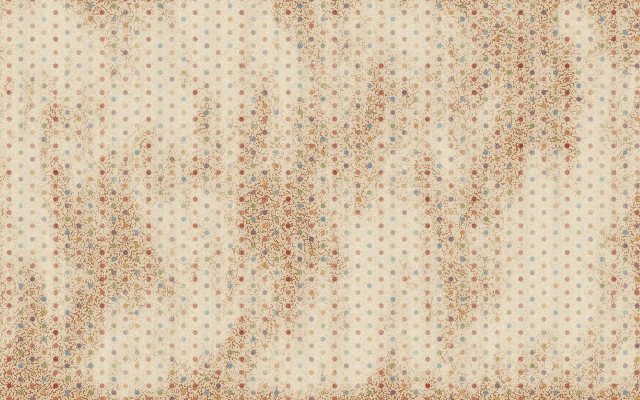
This pattern is drawn by a WebGL 1 fragment shader. Its source:

```glsl
precision highp float;
// Aged cream paper printed with a dense hexagonal grid of small coloured dots.
// Layered sines lay out streaky rust stains, cellular noise breaks them into
// fine flecks, and the dots fade where the paper is clean.

uniform vec2 u_resolution;

#define COLUMNS 55.05
#define ROWS 30.0
#define DOT_RADIUS 0.0062
#define GRID_OFFSET vec2(0.79, 0.94)
#define ASPECT 1.6
#define DOT_FADED 0.50
#define DOT_STRONG 0.95
#define FLECK_CELLS vec2(215.0, 190.0)
#define PAPER vec3(0.900, 0.855, 0.760)
#define TAN vec3(0.790, 0.665, 0.510)
#define RUST vec3(0.620, 0.390, 0.240)

float hash(vec2 p) {
  return fract(sin(dot(p, vec2(127.1, 311.7))) * 43758.5);
}

// Distance to the nearest jittered cell point
float cellular(vec2 p) {
  vec2 cell = floor(p);
  float nearest = 2.0;
  for (int j = -1; j <= 1; j++) {
    for (int i = -1; i <= 1; i++) {
      vec2 c = cell + vec2(float(i), float(j));
      vec2 site = c + vec2(hash(c), hash(c + 37.3));
      nearest = min(nearest, length(site - p));
    }
  }
  return nearest;
}

// Warped sines of rising frequency, roughly -1 to 1
float layeredSines(vec2 p) {
  float sum = 0.0;
  float weight = 0.5;
  for (int i = 0; i < 5; i++) {
    p += 0.5 * sin(p.yx * 1.3 + vec2(1.7, 4.1));
    sum += weight * sin(p.x) * cos(p.y);
    p = mat2(1.6, 1.1, -1.1, 1.6) * p + 2.3;
    weight *= 0.65;
  }
  return sum;
}

// Broad upright stains, darker towards the borders
float stainAmount(vec2 p) {
  float bands = sin(13.0 * (p.x - 0.2 * p.y) - 0.12);
  float diagonal = cos(6.0 * (p.y - 0.2 - 0.42 * p.x));
  float mottle = layeredSines(p * vec2(15.0, 9.0));
  float streaks = layeredSines(p * vec2(48.0, 7.0) + 5.0);
  float patches = 0.5 - cellular(p * vec2(21.0, 13.0) + 0.5 * mottle);
  float s = 0.27 * bands + 0.29 * diagonal + 0.75 * mottle;
  s += 0.35 * streaks + 0.45 * patches;
  vec2 border = min(p, vec2(ASPECT, 1.0) - p);
  s += 0.8 * exp(-25.0 * p.y) + 0.5 * exp(-28.0 * min(border.x, border.y));
  return smoothstep(-0.5, 1.25, s);
}

// Every fourth column is red and rose; the others take softer inks by row
vec3 dotInk(float column, float row) {
  float lane = mod(column, 4.0);
  float turn = mod(row + floor(column / 4.0), 3.0);
  vec3 red = mix(vec3(0.60, 0.23, 0.17), vec3(0.72, 0.42, 0.29), step(0.5, mod(row, 2.0)));
  vec3 green = vec3(0.57, 0.59, 0.36);
  vec3 blue = vec3(0.45, 0.56, 0.61);
  vec3 violet = vec3(0.50, 0.39, 0.42);
  vec3 ochre = vec3(0.76, 0.55, 0.31);
  vec3 rose = vec3(0.69, 0.41, 0.32);
  vec3 cool = turn < 0.5 ? violet : (turn < 1.5 ? green : blue);
  vec3 warm = turn < 0.5 ? ochre : (turn < 1.5 ? rose : violet);
  vec3 mixed = turn < 0.5 ? blue : (turn < 1.5 ? ochre : green);
  return lane < 0.5 ? red : (lane < 1.5 ? cool : (lane < 2.5 ? warm : mixed));
}

void main() {
  vec2 p = gl_FragCoord.xy / u_resolution * vec2(ASPECT, 1.0);
  float pixel = 1.0 / u_resolution.y;

  // Wear: stains, gathered flecks, grain and vertical weave
  float stain = stainAmount(p);
  vec2 bent = p * FLECK_CELLS + 0.9 * sin(p.yx * vec2(97.0, 83.0));
  float fine = cellular(bent);
  float coarse = cellular(bent * 0.31 + 9.0);
  float gather = smoothstep(0.25, 0.65, coarse + 0.3 * stain);
  float fleck = smoothstep(0.38, 0.62, fine) * gather;
  float weave = sin(p.x * 57.0 + sin(p.x * 23.0)) + 0.6 * sin(p.x * 171.0);
  float grain = hash(floor(p * 320.0)) - 0.5;

  // Paper
  vec3 color = mix(PAPER, TAN, 0.50 * stain);
  color = mix(color, RUST, fleck * (0.05 + 0.80 * stain));
  color += 0.007 * weave + 0.045 * grain;

  // Staggered dot grid, counted from the top left
  float u = p.x * COLUMNS / ASPECT - GRID_OFFSET.x;
  float column = floor(u + 0.5);
  float v = (1.0 - p.y) * ROWS - GRID_OFFSET.y - 0.5 * mod(column, 2.0);
  float row = floor(v + 0.5);
  vec2 offset = vec2((u - column) * ASPECT / COLUMNS, (v - row) / ROWS);

  // Ragged printed dots, weaker on clean paper
  float d = length(offset) - DOT_RADIUS + 0.0014 * (fine - 0.4);
  float cover = 1.0 - smoothstep(-0.7 * pixel, 0.7 * pixel, d);
  float strength = mix(DOT_FADED, DOT_STRONG, smoothstep(0.1, 0.65, stain));
  strength *= mix(0.65, 1.0, hash(vec2(column, row)));
  strength *= 1.0 - 0.35 * smoothstep(0.5, 0.8, coarse);
  color = mix(color, dotInk(column, row), cover * strength);

  gl_FragColor = vec4(clamp(color, 0.0, 1.0), 1.0);
}
```
